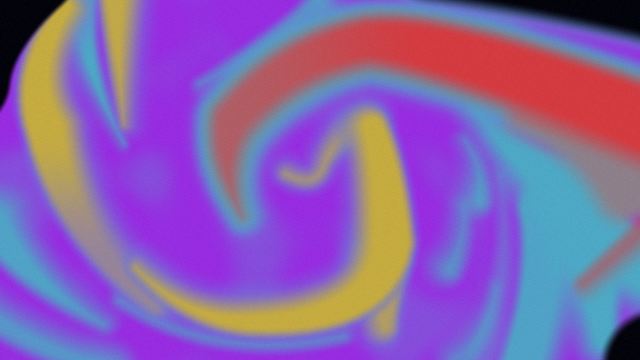
Give the GLSL for this background, as a WebGL 1 fragment shader.

```glsl
precision highp float;
// Soft swirl of violet, cyan, red and gold ribbons with dark corners.
uniform vec2 u_resolution;

#define UNITS 9.0        // canvas height in drawing units
#define SHARP 0.3        // edge softness on the left of a ribbon's travel
#define TINT 0.45        // blue mottling of the violet ground
#define GRAIN 0.02       // film grain strength
#define VIOLET vec3(0.59, 0.17, 0.88)
#define BLUE vec3(0.44, 0.46, 0.83)
#define CYAN vec3(0.30, 0.66, 0.77)
#define RED vec3(0.83, 0.23, 0.25)
#define GOLD vec3(0.77, 0.67, 0.25)
#define SLATE vec3(0.55, 0.50, 0.54)
#define DARK vec3(0.01, 0.01, 0.04)

float hash(vec2 p) {
  return fract(sin(dot(p, vec2(127.1, 311.7))) * 43758.5);
}

float slope(vec2 cell, vec2 offset) {
  float angle = 6.2832 * hash(cell);
  return dot(vec2(cos(angle), sin(angle)), offset);
}

float gradientNoise(vec2 p) {
  vec2 i = floor(p), f = fract(p), u = f * f * (3.0 - 2.0 * f);
  vec2 e = vec2(1.0, 0.0);
  return mix(mix(slope(i, f), slope(i + e, f - e), u.x),
             mix(slope(i + e.yx, f - e.yx), slope(i + 1.0, f - 1.0), u.x), u.y);
}

// Tapered quadratic curve: x = signed distance, y = side (-1 right, 1 left)
vec2 ribbon(vec2 p, vec2 a, vec2 b, vec2 c, float startWidth, float endWidth) {
  vec2 nearest = vec2(1e3, 0.0), from = a;
  for (int i = 1; i <= 12; i++) {
    float t = float(i) / 12.0;
    vec2 to = mix(mix(a, b, t), mix(b, c, t), t);
    vec2 d = to - from, q = p - from;
    float h = clamp(dot(q, d) / dot(d, d), 0.0, 1.0);
    float gap = length(q - d * h);
    float s = gap - mix(startWidth, endWidth, t - (1.0 - h) / 12.0);
    float side = (d.x * q.y - d.y * q.x) / length(d) / (gap + 0.15);
    if (s < nearest.x) nearest = vec2(s, clamp(side, -1.0, 1.0));
    from = to;
  }
  return nearest;
}

vec2 join(vec2 a, vec2 b) { return a.x < b.x ? a : b; }

// Lay a colour over the ground, grown outward and feathered by side
vec3 paint(vec3 ground, vec3 colour, vec2 r, float grow, float soft, float alpha) {
  float feather = soft * mix(1.0, SHARP, 0.5 + 0.5 * r.y);
  float edge = grow * feather / soft;
  return mix(ground, colour, alpha * (1.0 - smoothstep(-feather, feather, r.x - edge)));
}

vec3 paintGold(vec3 ground, vec2 r, float alpha) {
  ground = paint(ground, BLUE, r, 0.35, 0.5, 0.85);
  return paint(ground, GOLD, r, 0.0, 0.42, alpha);
}

void main() {
  vec2 p = gl_FragCoord.xy / u_resolution.y * UNITS;

  // Mottled ground
  vec3 col = mix(VIOLET, BLUE, TINT * smoothstep(-0.1, 0.5, gradientNoise(p * 0.55 + 7.0)));

  // Left and lower cyan folds
  col = paint(col, CYAN, ribbon(p, vec2(1.95, 9.2), vec2(1.9, 7.6), vec2(3.1, 5.4), 0.5, 0.04), 0.0, 0.4, 1.0);
  col = paint(col, CYAN, ribbon(p, vec2(2.6, 0.9), vec2(0.7, 2.0), vec2(-0.1, 3.5), 0.15, 0.65), 0.0, 0.6, 0.95);
  col = paint(col, CYAN, ribbon(p, vec2(2.8, -0.2), vec2(1.0, 0.3), vec2(-0.3, 1.2), 0.35, 0.4), 0.0, 0.6, 0.85);
  col = paint(col, CYAN, ribbon(p, vec2(8.6, 0.6), vec2(5.4, -0.1), vec2(3.0, 1.5), 0.15, 0.15), 0.0, 0.5, 0.8);

  // Right cyan folds
  col = paint(col, BLUE, ribbon(p, vec2(12.0, -0.2), vec2(12.9, 2.0), vec2(12.5, 4.6), 0.4, 0.1), 0.0, 0.5, 0.8);
  col = paint(col, CYAN, ribbon(p, vec2(12.4, 1.8), vec2(12.2, 0.6), vec2(11.4, 0.0), 0.05, 0.35), 0.0, 0.5, 0.7);
  col = paint(col, CYAN, ribbon(p, vec2(13.1, -0.3), vec2(13.9, 2.0), vec2(13.6, 3.8), 0.65, 0.65), 0.0, 0.5, 0.95);
  col = paint(col, CYAN, ribbon(p, vec2(14.6, 4.2), vec2(14.7, 2.4), vec2(15.0, 0.5), 1.1, 0.45), 0.0, 0.6, 1.0);
  col = paint(col, CYAN, ribbon(p, vec2(14.8, 3.0), vec2(15.5, 2.6), vec2(16.2, 2.2), 0.9, 0.9), 0.0, 0.6, 1.0);
  col = paint(col, CYAN, ribbon(p, vec2(11.9, 6.2), vec2(12.9, 4.9), vec2(14.4, 4.0), 0.25, 0.9), 0.0, 0.6, 1.0);
  col = paint(col, CYAN, ribbon(p, vec2(11.6, 5.5), vec2(12.1, 4.75), vec2(11.95, 4.0), 0.05, 0.3), 0.0, 0.6, 0.9);
  col = paint(col, CYAN, ribbon(p, vec2(11.6, 3.8), vec2(11.6, 2.9), vec2(11.2, 2.3), 0.04, 0.36), 0.0, 0.65, 0.8);

  // Red hook, its cyan border and the slate fade beneath it
  col = paint(col, CYAN, ribbon(p, vec2(5.0, 6.9), vec2(6.8, 7.8), vec2(8.0, 8.8), 0.1, 0.4), 0.0, 0.5, 0.85);
  vec2 hook = ribbon(p, vec2(6.05, 3.6), vec2(5.45, 4.9), vec2(5.85, 6.0), 0.1, 0.65);
  hook = join(hook, ribbon(p, vec2(5.85, 6.0), vec2(7.2, 7.6), vec2(9.2, 7.95), 0.65, 0.7));
  hook = join(hook, ribbon(p, vec2(9.2, 7.95), vec2(11.1, 8.0), vec2(17.1, 5.55), 0.7, 1.05));
  hook.y *= 0.3;
  col = paint(col, BLUE, hook, 0.65, 0.65, 0.6);
  col = paint(col, CYAN, hook, 0.42, 0.5, 1.0);
  vec2 fade = ribbon(p, vec2(13.0, 6.0), vec2(14.8, 5.5), vec2(15.7, 4.3), 0.3, 0.85);
  col = paint(col, SLATE, fade * vec2(1.0, 0.0), 0.0, 0.6, 1.0);
  vec3 hookColour = mix(mix(RED, SLATE, 0.5), RED, smoothstep(5.5, 11.0, p.x));
  col = paint(col, hookColour, hook, -0.08, 0.55, 1.0);
  col = paint(col, RED, ribbon(p, vec2(14.6, 1.9), vec2(15.3, 2.5), vec2(16.3, 3.4), 0.2, 0.3), 0.0, 0.45, 0.55);

  // Gold bands on the left, greying downward
  vec2 lower = ribbon(p, vec2(3.9, 1.4), vec2(1.7, 3.2), vec2(1.25, 5.8), 0.25, 0.6);
  vec2 upper = ribbon(p, vec2(1.25, 5.8), vec2(0.6, 7.2), vec2(1.7, 8.8), 0.6, 0.3);
  col = paintGold(col, join(lower, upper), mix(0.4, 1.0, smoothstep(2.5, 5.8, p.y)));
  col = paintGold(col, ribbon(p, vec2(3.1, 5.9), vec2(2.95, 7.5), vec2(2.95, 9.1), 0.02, 0.42), 0.95);

  // Central gold spiral
  vec2 curl = ribbon(p, vec2(7.15, 4.65), vec2(7.9, 4.25), vec2(8.1, 4.9), 0.1, 0.12);
  curl = join(curl, ribbon(p, vec2(8.1, 4.9), vec2(8.45, 5.7), vec2(9.2, 5.9), 0.12, 0.35));
  curl.y *= -0.5;
  col = paintGold(col, curl, 0.75);
  col = paintGold(col, ribbon(p, vec2(9.6, 2.5), vec2(9.5, 1.6), vec2(9.6, 0.85), 0.6, 0.28), 0.75);
  vec2 spiral = ribbon(p, vec2(9.25, 5.8), vec2(9.6, 4.8), vec2(9.68, 2.95), 0.42, 0.64);
  spiral = join(spiral, ribbon(p, vec2(9.68, 2.95), vec2(9.45, 1.0), vec2(6.25, 1.0), 0.64, 0.35));
  spiral = join(spiral, ribbon(p, vec2(6.25, 1.0), vec2(4.7, 1.0), vec2(3.4, 2.3), 0.35, 0.08));
  col = paintGold(col, spiral, 1.0);

  // Dark corners
  vec2 upperRight = ribbon(p, vec2(10.8, 10.3), vec2(13.75, 9.9), vec2(16.7, 9.15), 1.25, 1.25);
  col = paint(col, CYAN, upperRight, 0.2, 0.3, 0.7);
  vec2 corners = join(upperRight, ribbon(p, vec2(0.7, 9.8), vec2(-0.85, 8.4), vec2(-1.0, 7.0), 1.25, 1.25));
  corners = join(corners, vec2(length(p - vec2(16.45, -0.15)) - 1.35, 0.0));
  col = paint(col, DARK, corners, 0.0, 0.25, 1.0);

  col += GRAIN * (hash(floor(p * 57.0)) - 0.5);
  gl_FragColor = vec4(col, 1.0);
}
```
